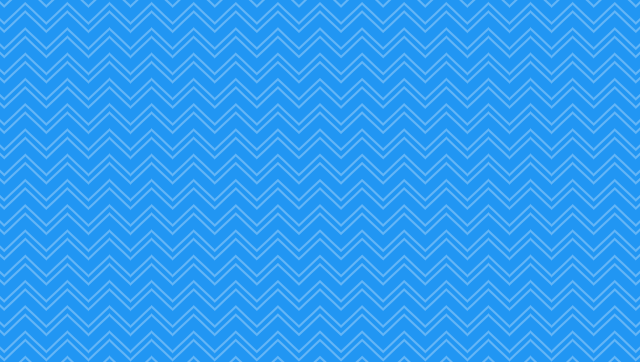
Write a Shadertoy shader that draws this pattern.

```glsl
// Rows of paired pale zigzag lines on a flat blue ground.
// The plane is folded into one 20 x 12 unit cell, and each stroke is
// a distance to a slanted line, smoothed over one pixel.

// Horizontal distance to the nearest zigzag peak.
float peakDistance(float x) {
    return abs(mod(x + 10.0, 20.0) - 10.0);
}

// Signed distance to the edge of the paired strokes.
float zigzagPair(vec2 p) {
    float slope = 0.95;
    // Height above the middle of the pair, repeated for each row
    float height = p.y + slope * peakDistance(p.x) + 1.6;
    height = mod(height + 6.0, 12.0) - 6.0;
    // Mirror into two strokes, then turn vertical gap into true distance
    float gap = abs(abs(height) - 1.95);
    return gap / sqrt(1.0 + slope * slope) - 0.5;
}

void mainImage(out vec4 fragColor, in vec2 fragCoord) {
    // The canvas is 304 units wide, with a peak on its centre line
    float pixel = 304.0 / iResolution.x;
    vec2 p = (fragCoord - 0.5 * iResolution.xy) * pixel;

    vec3 ground = vec3(0.129, 0.588, 0.953);
    vec3 stroke = vec3(0.392, 0.710, 0.965);
    float coverage = clamp(0.5 - zigzagPair(p) / pixel, 0.0, 1.0);
    fragColor = vec4(mix(ground, stroke, coverage), 1.0);
}
```
